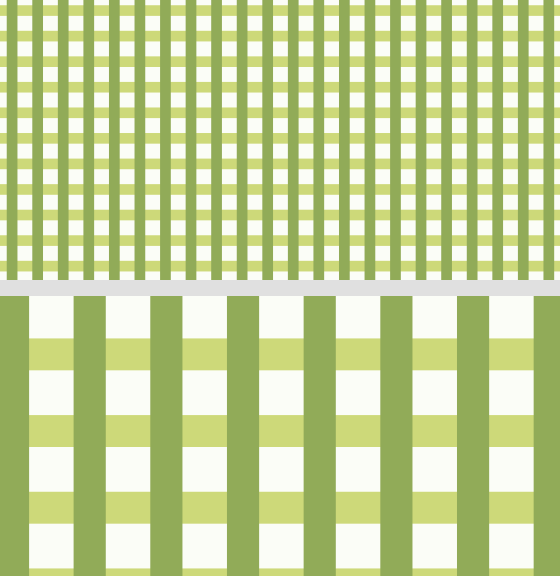
Top, the full canvas; bottom, a detail of the centre.
This pattern is drawn by a Shadertoy shader. Its source:

```glsl
// Open gingham: flat upright green stripes laid over paler level bands on
// an off-white ground. Each set is a repeated distance to a stripe centre,
// turned into pixel coverage. Lengths are fractions of the canvas height.

#define PERIOD 0.09128
#define STRIPE_WIDTH 0.0383
#define BAND_WIDTH 0.0380
#define FIRST_CENTRE vec2(0.0432, 0.0495)
#define GROUND_COLOUR vec3(0.985, 0.992, 0.970)
#define BAND_COLOUR vec3(0.804, 0.850, 0.474)
#define STRIPE_COLOUR vec3(0.570, 0.670, 0.345)

// Distance on each axis to the nearest repeated centre line
vec2 centreDistance(vec2 p) {
    vec2 cell = fract((p - FIRST_CENTRE) / PERIOD + 0.5) - 0.5;
    return abs(cell) * PERIOD;
}

// Share of a pixel covered by lines of the given widths
vec2 lineCoverage(vec2 dist, vec2 width, float pixel) {
    return clamp((0.5 * width - dist) / pixel + 0.5, 0.0, 1.0);
}

void mainImage(out vec4 fragColor, in vec2 fragCoord) {
    vec2 p = fragCoord / iResolution.y;
    float pixel = 1.0 / iResolution.y;

    // x holds the upright stripes, y the level bands
    vec2 cover = lineCoverage(centreDistance(p), vec2(STRIPE_WIDTH, BAND_WIDTH), pixel);

    // Bands first, then the opaque stripes on top
    vec3 colour = mix(GROUND_COLOUR, BAND_COLOUR, cover.y);
    colour = mix(colour, STRIPE_COLOUR, cover.x);
    fragColor = vec4(colour, 1.0);
}
```
